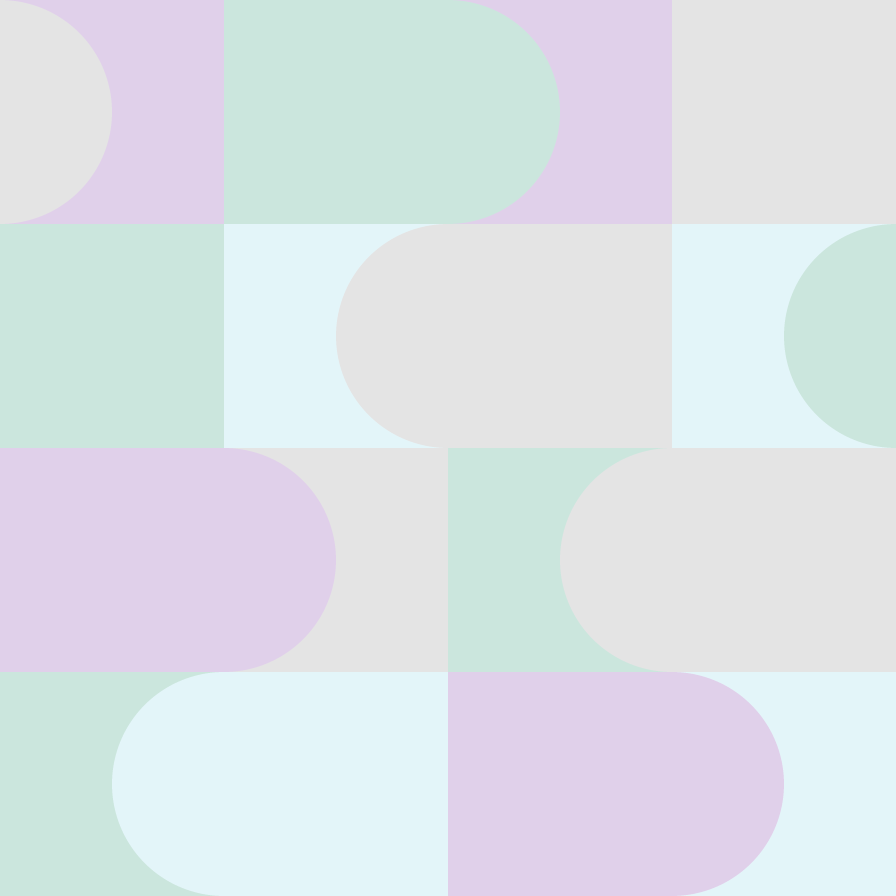
A WebGL 2 fragment shader for this pattern:

```glsl
#version 300 es
precision highp float;

uniform vec2 u_resolution;
out vec4 fragColor;

const float ROWS = 4.0;
const int SAMPLES = 4;

const int GREY = 0;
const int LILAC = 1;
const int MINT = 2;
const int ICE = 3;

const vec3 PALETTE[4] = vec3[4](
    vec3(0.894, 0.894, 0.894),
    vec3(0.880, 0.816, 0.918),
    vec3(0.796, 0.902, 0.867),
    vec3(0.892, 0.961, 0.978)
);

// Each tile: pill colour, ground colour, direction of the round end.
// Two tiles per row, rows from the bottom up.
const ivec3 TILES[8] = ivec3[8](
    ivec3(ICE, MINT, -1),   ivec3(LILAC, ICE, 1),
    ivec3(LILAC, GREY, 1),  ivec3(GREY, MINT, -1),
    ivec3(GREY, ICE, -1),   ivec3(MINT, ICE, -1),
    ivec3(MINT, LILAC, 1),  ivec3(GREY, LILAC, 1)
);

// Square body with a half disc at its right end, centred on the origin.
bool insidePill(vec2 p, float radius) {
    return p.x < 0.0 || length(p) < radius;
}

// The upper two rows are shifted by half a tile and wrap around.
float rowShift(float row) {
    return step(2.0, row);
}

vec3 patternColor(vec2 uv, float rows) {
    vec2 cell = uv * rows;
    float row = clamp(floor(cell.y), 0.0, rows - 1.0);
    float x = mod(cell.x - rowShift(row), rows);
    float column = min(floor(x * 0.5), 1.0);

    ivec3 tile = TILES[int(row) * 2 + int(column)];
    vec2 local = vec2(x - column * 2.0 - 1.0, cell.y - row - 0.5);
    local.x *= float(tile.z);

    return PALETTE[insidePill(local, 0.5) ? tile.x : tile.y];
}

// Average a regular grid of samples inside the pixel.
vec3 smoothedPattern(vec2 pixel, vec2 resolution) {
    vec3 sum = vec3(0.0);
    for (int j = 0; j < SAMPLES; j++) {
        for (int i = 0; i < SAMPLES; i++) {
            vec2 offset = (vec2(i, j) + 0.5) / float(SAMPLES) - 0.5;
            sum += patternColor((pixel + offset) / resolution, ROWS);
        }
    }
    return sum / float(SAMPLES * SAMPLES);
}

void main() {
    fragColor = vec4(smoothedPattern(gl_FragCoord.xy, u_resolution), 1.0);
}
```
